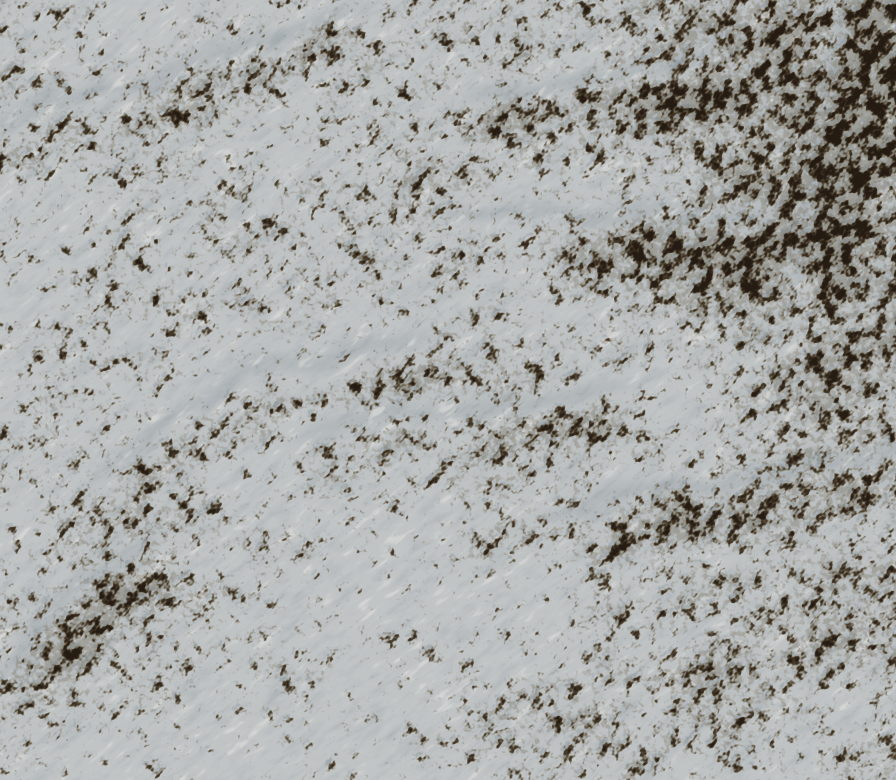
Give the GLSL for this texture, as a Shadertoy shader.

```glsl
// Wind-scoured snow seen from above, with dark brown scrub showing through.
// Layered gradient noise gives diagonal drift streaks and small bush clumps;
// a coverage field gathers the clumps along curved banks and to the right.

const vec3 SNOW = vec3(0.755, 0.768, 0.772);
const vec3 SUNLIT = vec3(0.87, 0.87, 0.86);
const vec3 BLUE_SHADE = vec3(0.52, 0.57, 0.60);
const vec3 DRY_GRASS = vec3(0.46, 0.42, 0.34);
const vec3 BUSH = vec3(0.30, 0.25, 0.17);
const vec3 DEEP_BUSH = vec3(0.12, 0.08, 0.045);
const int BANKS = 9;

vec2 hashGradient(vec2 cell) {
    vec3 h = fract(cell.xyx * vec3(0.1031, 0.1030, 0.0973));
    h += dot(h, h.yzx + 33.33);
    float angle = 6.2832 * fract((h.x + h.y) * h.z);
    return vec2(cos(angle), sin(angle));
}

float gradientNoise(vec2 p) {
    vec2 i = floor(p), f = p - i;
    vec2 u = f * f * f * (f * (f * 6.0 - 15.0) + 10.0);
    vec2 e = vec2(0.0, 1.0);
    float a = dot(hashGradient(i), f);
    float b = dot(hashGradient(i + e.yx), f - e.yx);
    float c = dot(hashGradient(i + e.xy), f - e.xy);
    float d = dot(hashGradient(i + e.yy), f - e.yy);
    return mix(mix(a, b, u.x), mix(c, d, u.x), u.y);
}

float fbm(vec2 p, int octaves, float gain) {
    float sum = 0.0, amplitude = 1.0;
    for (int i = 0; i < octaves; i++) {
        sum += amplitude * gradientNoise(p);
        p = p * 2.07 + vec2(17.3, 9.1);
        amplitude *= gain;
    }
    return sum;
}

vec2 rotate(vec2 p, float angle) {
    float c = cos(angle), s = sin(angle);
    return vec2(c * p.x + s * p.y, c * p.y - s * p.x);
}

// x: distance along the bank's outside, y: signed height above its line
vec2 bankFrame(vec2 p, vec2 a, vec2 b) {
    vec2 axis = normalize(b - a);
    float along = dot(p - a, axis);
    float beyond = along - clamp(along, 0.0, length(b - a));
    return vec2(beyond, dot(p - a, vec2(-axis.y, axis.x)));
}

// x: scrub gathered below the banks, y: smooth shaded snow on their lips
vec2 bankField(vec2 p) {
    vec4 banks[BANKS] = vec4[BANKS](
        vec4(0.19, 0.39, 0.33, 0.49), vec4(0.33, 0.49, 0.52, 0.53),
        vec4(0.44, 0.42, 0.76, 0.47), vec4(0.05, 0.14, 0.18, 0.26),
        vec4(0.00, 0.81, 0.42, 0.94), vec4(0.64, 0.85, 0.90, 0.90),
        vec4(0.62, 0.69, 0.96, 0.69), vec4(0.76, 0.32, 1.14, 0.39),
        vec4(1.06, 0.66, 1.12, 0.98));
    vec2 field = vec2(0.0);
    for (int i = 0; i < BANKS; i++) {
        vec2 q = bankFrame(p, banks[i].xy, banks[i].zw);
        float ends = exp(-q.x * q.x * 350.0);
        float below = q.y + 0.012;
        float above = q.y - 0.034;
        field.x = max(field.x, ends * exp(-below * below * 1100.0));
        field.y = max(field.y, ends * exp(-above * above * 6000.0));
    }
    return field;
}

float scrubDensity(vec2 p, vec2 bank) {
    vec2 q = rotate(p, 0.4) * vec2(0.7, 1.25);
    float patches = 0.42 * fbm(q * 4.5 + 3.7, 2, 0.7) + 0.42 * fbm(q * 17.0, 2, 0.7);
    float right = smoothstep(0.35, 1.15, p.x);
    float corner = smoothstep(0.55, 0.0, length(p - vec2(1.17, 0.86)));
    float openSnow = smoothstep(0.36, 0.0, length((p - vec2(0.45, 0.10)) * vec2(0.7, 1.2)));
    return 0.29 + patches + 0.22 * right + 0.38 * corner + 0.46 * bank.x
        - 0.22 * openSnow - 0.22 * bank.y;
}

float clumpHeight(vec2 p) {
    vec2 q = rotate(p, 0.85) * vec2(0.8, 1.1);
    return fbm(q * 58.0, 3, 0.65);
}

vec3 snowColor(vec2 p, float shade) {
    vec2 q = rotate(p + 0.012 * gradientNoise(p * 6.0), 0.72);
    float streaks = fbm(q * vec2(13.0, 62.0), 3, 0.65);
    float ripples = fbm(rotate(p, 0.45) * vec2(35.0, 80.0) + 41.0, 2, 0.7);
    float relief = 0.6 * streaks + 0.4 * ripples;
    vec3 color = mix(SNOW, BLUE_SHADE, clamp(shade + 0.4 * max(-relief, 0.0), 0.0, 1.0));
    return mix(color, SUNLIT, smoothstep(0.18, 0.6, relief) * 0.65);
}

void mainImage(out vec4 fragColor, in vec2 fragCoord) {
    vec2 p = fragCoord / iResolution.y;
    vec2 warped = p + 0.025 * vec2(fbm(p * 7.0, 2, 0.5), fbm(p * 7.0 + 31.0, 2, 0.5));
    vec2 bank = bankField(warped);
    float density = clamp(scrubDensity(warped, bank), 0.0, 1.15);

    // Clumps rise above a level that sinks where scrub is dense
    float level = mix(0.48, -0.18, density);
    float rise = clumpHeight(p) - level;
    float riseTowardSun = clumpHeight(p + vec2(0.004, -0.005)) - level;
    float cover = smoothstep(-0.06, 0.38, rise);
    float castShade = smoothstep(0.0, 0.45, riseTowardSun);

    // Snow, thin grass between the clumps, then the bushes
    vec3 color = snowColor(p, 0.38 * castShade + 0.24 * bank.y + 0.18 * density * density);
    float grass = smoothstep(-0.15, 0.5, fbm(p * 120.0 + 7.0, 2, 0.6) + density - 0.6);
    color = mix(color, DRY_GRASS, 0.34 * grass);
    vec3 scrub = mix(DRY_GRASS, BUSH, smoothstep(0.05, 0.35, rise));
    scrub = mix(scrub, DEEP_BUSH, smoothstep(0.28, 0.75, rise + 0.12 * density));
    color = mix(color, scrub, cover * 0.95);
    fragColor = vec4(color, 1.0);
}
```
